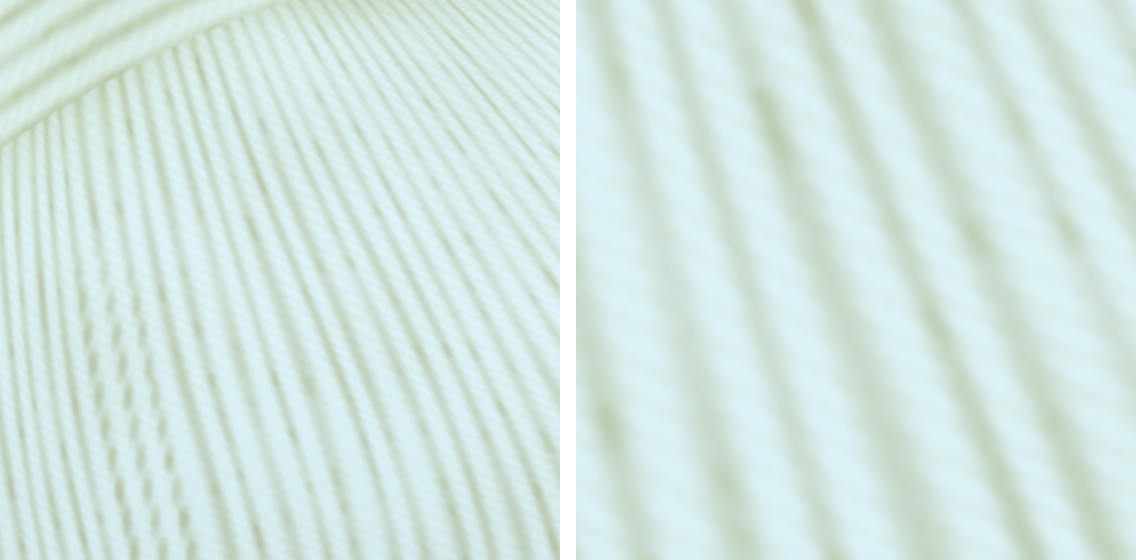
Left, the full canvas; right, a detail of the centre.
A WebGL 1 fragment shader for this texture:

```glsl
precision highp float;
// Pale wool yarn ball: a fan of soft twisted strands under a few diagonal wraps.
uniform vec2 u_resolution;

#define STRANDS 17.0        // strands per unit along the bottom edge
#define TIGHT_EXTRA 8.5     // added density of the packed strands at left
#define WRAP_PITCH 0.075    // vertical spacing of the crossing wraps
#define TWIST 40.0          // plies per unit of strand length
#define TWIST_DEPTH 0.055
#define GAP_DEPTH 0.64
#define FUZZ 0.06
#define LIT_COLOR vec3(0.862, 0.944, 0.954)
#define GAP_COLOR vec3(0.740, 0.798, 0.700)
#define WARM_SHIFT vec3(0.016, 0.020, 0.070)
#define COOL_SHIFT vec3(0.026, 0.026, 0.030)

vec2 gradientAt(vec2 cell) {
  float a = 6.2832 * fract(sin(dot(cell, vec2(127.1, 311.7))) * 43758.55);
  return vec2(cos(a), sin(a));
}

// Gradient noise, roughly -0.7 to 0.7
float noise(vec2 p) {
  vec2 i = floor(p), f = p - i;
  vec2 s = f * f * f * (f * (f * 6.0 - 15.0) + 10.0);
  vec2 e = vec2(1.0, 0.0);
  float low = mix(dot(gradientAt(i), f),
                  dot(gradientAt(i + e), f - e), s.x);
  float high = mix(dot(gradientAt(i + e.yx), f - e.yx),
                   dot(gradientAt(i + 1.0), f - 1.0), s.x);
  return mix(low, high, s.y);
}

// Bottom-edge position of the curved strand passing through p
float fanCoordinate(vec2 p) {
  float t = p.y, t2 = t * t, t8 = t2 * t2 * t2 * t2;
  return p.x + 0.22 * t - 0.15 * t2
       + 0.73 * p.x * t2 + 0.2 * p.x * p.x * t8;
}

// Brightness of a round twisted strand; phase counts strands across
float strandLight(float phase, float along, float slant, float depth) {
  float across = fract(phase) - 0.5;
  float id = floor(phase);
  float gapId = floor(phase + 0.5);
  float valley = 0.5 - 0.5 * cos(6.2832 * across);
  float gapVariation = 1.0 + 0.7 * noise(vec2(gapId * 5.37, along * 5.0));
  float light = 1.0 - depth * gapVariation * pow(valley, 1.7);

  // Slanted plies, slightly irregular along each strand
  float wobble = 0.9 * noise(vec2(id * 3.71, along * 12.0));
  float ply = sin(6.2832 * (along * TWIST + slant * across + wobble + id * 0.37));
  light += TWIST_DEPTH * ply * (1.0 - 0.6 * valley * valley);

  // Small dark pits scattered along the gaps
  float pit = smoothstep(0.10, 0.45, noise(vec2(gapId * 7.31, along * 20.0)));
  return light - 0.34 * pit * pow(valley, 5.0);
}

float fanLight(vec2 p) {
  float u = fanCoordinate(p);
  float phase = STRANDS * u + TIGHT_EXTRA * min(u - 0.24, 0.0);
  phase += 0.35 * noise(vec2(phase * 0.6, p.y * 1.7));

  // Gaps fade toward the upper right
  float depth = GAP_DEPTH * (1.0 - 0.4 * smoothstep(0.95, 1.6, p.x + p.y));
  float light = strandLight(phase, p.y, 1.2, depth);

  // Loose region: open gaps crossed by slanted rungs
  float loose = (1.0 - smoothstep(0.04, 0.11, abs(u - 0.29)))
              * (1.0 - smoothstep(0.40, 0.62, p.y));
  float gapOffset = fract(phase + 0.5) - 0.5;
  float rung = sin(6.2832 * (p.y * 18.0 - 1.3 * gapOffset));
  float opening = 1.0 - smoothstep(0.08, 0.38, abs(gapOffset));
  return light - 0.24 * loose * opening * rung;
}

void main() {
  vec2 p = gl_FragCoord.xy / u_resolution;

  // Lower edge of the crossing wraps
  float edge = 0.733 + 0.70 * p.x - 0.36 * p.x * p.x;
  edge += 0.004 * noise(vec2(p.x * 25.0, 2.0));
  float height = p.y - edge;

  // Fan strands, shaded where they slip beneath the wraps
  float fan = fanLight(p);
  fan -= 0.28 * exp(-max(-height, 0.0) / 0.035);
  vec2 hollow = (p - vec2(0.62, 1.01)) / vec2(0.16, 0.05);
  fan -= 0.40 * exp(-dot(hollow, hollow));

  // Wraps lie on top, with plies leaning along their direction
  float wrap = strandLight(height / WRAP_PITCH + 40.0, p.x * 0.9, -1.1, GAP_DEPTH);
  float light = mix(fan, wrap, smoothstep(-0.005, 0.006, height));

  // Fine fibres and broad tonal drift
  light += FUZZ * (noise(p * vec2(95.0, 75.0)) + 0.5 * noise(p * 170.0));
  light += 0.22 * noise(p * 3.0 + 5.0);
  vec3 color = mix(GAP_COLOR, LIT_COLOR, clamp(light, 0.0, 1.04));

  // Warm light around the wraps, cool shade low on the ball
  float warm = smoothstep(-0.22, 0.06, height) * 0.6;
  float cool = 1.0 - smoothstep(0.0, 0.6, p.y + 0.12 * p.x);
  color -= warm * WARM_SHIFT + cool * COOL_SHIFT;
  gl_FragColor = vec4(color, 1.0);
}
```
